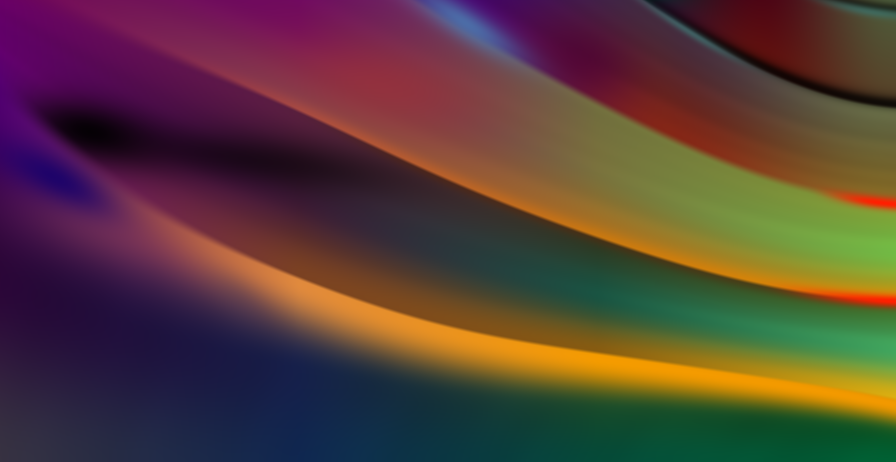
This background is drawn by a WebGL 1 fragment shader. Its source:

```glsl
precision highp float;
uniform vec2 u_resolution;

#define EDGE_SOFT 0.005
#define EDGE_SOFT_LEFT 0.035
#define RIDGE_WIDTH 0.075
#define RIM_WIDTH 0.022
#define SLIVER_WIDTH 0.013
#define STREAK_AMOUNT 0.045
#define WAVER 0.004

// Cubic through four heights spaced evenly across the canvas
float fold(float x, vec4 h) {
  float s = 3.0 * x, a = s - 1.0, b = s - 2.0, c = s - 3.0;
  return dot(h, vec4(-a * b * c / 6.0, s * b * c / 2.0, -s * a * c / 2.0, s * a * b / 6.0));
}

// Four colour stops from left to right
vec3 along(float x, vec3 a, vec3 b, vec3 c, vec3 d) {
  vec3 k = clamp(3.0 * x - vec3(0.0, 1.0, 2.0), 0.0, 1.0);
  return mix(mix(mix(a, b, k.x), c, k.y), d, k.z);
}

// Three colour stops over 0..1
vec3 across(float t, vec3 a, vec3 b, vec3 c) {
  return mix(mix(a, b, smoothstep(0.0, 0.5, t)), c, smoothstep(0.5, 1.0, t));
}

float bell(float d, float width) {
  return exp(-d * d / (width * width));
}

// Soft ellipse whose long axis follows a slope
float blob(vec2 p, vec2 center, vec2 radius, float slope) {
  vec2 q = p - center;
  q.y -= slope * q.x;
  q /= radius;
  return exp(-dot(q, q));
}

// Layered sines running along the folds
float streaks(float x, float t) {
  float sum = 0.0, gain = 0.5, freq = 7.0;
  for (int i = 0; i < 4; i++) {
    sum += gain * sin(freq * t + 3.0 * x + 1.5 * sin(4.0 * x + freq));
    freq *= 1.8;
    gain *= 0.6;
  }
  return sum;
}

vec3 lowerField(float x, float t) {
  vec3 top = along(x, vec3(0.31, 0.0, 0.43), vec3(0.5, 0.36, 0.29), vec3(0.5, 0.4, 0.05), vec3(0.4, 0.4, 0.0));
  vec3 mid = along(x, vec3(0.16, 0.02, 0.21), vec3(0.08, 0.12, 0.28), vec3(0.07, 0.28, 0.17), vec3(0.02, 0.32, 0.14));
  vec3 low = along(x, vec3(0.21, 0.19, 0.25), vec3(0.06, 0.15, 0.31), vec3(0.02, 0.29, 0.22), vec3(0.0, 0.38, 0.2));
  return across(t, top, mid, low);
}

vec3 middleBand(float x, float t) {
  vec3 top = along(x, vec3(0.4, 0.0, 0.38), vec3(0.34, 0.12, 0.24), vec3(0.18, 0.22, 0.13), vec3(0.25, 0.42, 0.14));
  vec3 mid = along(x, vec3(0.39, 0.0, 0.42), vec3(0.24, 0.1, 0.21), vec3(0.1, 0.33, 0.26), vec3(0.26, 0.66, 0.37));
  vec3 low = along(x, vec3(0.35, 0.0, 0.45), vec3(0.47, 0.25, 0.13), vec3(0.52, 0.35, 0.06), vec3(0.83, 0.66, 0.06));
  return across(t, top, mid, low);
}

vec3 upperBand(float x, float t) {
  vec3 top = along(x, vec3(0.4, 0.0, 0.38), vec3(0.43, 0.0, 0.45), vec3(0.44, 0.43, 0.24), vec3(0.5, 0.62, 0.2));
  vec3 mid = along(x, vec3(0.4, 0.0, 0.37), vec3(0.44, 0.04, 0.37), vec3(0.48, 0.45, 0.24), vec3(0.45, 0.74, 0.27));
  vec3 low = along(x, vec3(0.43, 0.0, 0.35), vec3(0.5, 0.25, 0.29), vec3(0.64, 0.42, 0.12), vec3(0.72, 0.57, 0.07));
  return across(t, top, mid, low);
}

void main() {
  vec2 p = gl_FragCoord.xy / u_resolution;
  p.y = 1.0 - p.y;
  float x = p.x, y = p.y + WAVER * sin(17.0 * x + 2.0) * (1.0 - x);
  float soft = mix(EDGE_SOFT_LEFT, EDGE_SOFT, smoothstep(0.0, 0.35, x));

  // Fold heights, measured downward from the top
  float ridge = fold(x, vec4(0.19, 0.604, 0.765, 0.864));
  float crease = fold(x, vec4(-0.03, 0.243, 0.515, 0.652));
  float crest = fold(x, vec4(-0.4, -0.15, 0.222, 0.442));
  float corner = fold(x, vec4(-0.72, -0.55, -0.07, 0.233));

  // Lower field with the glowing ridge
  float t = (y - ridge) / (1.0 - ridge);
  vec3 color = lowerField(x, t) * (1.0 + STREAK_AMOUNT * streaks(t, 2.5 * x));
  color = mix(color, vec3(0.5, 0.21, 0.34), 0.85 * blob(p, vec2(0.17, 0.5), vec2(0.13, 0.085), 0.3));
  color = mix(color, vec3(0.08, 0.0, 0.42), 0.9 * blob(p, vec2(0.07, 0.39), vec2(0.07, 0.05), 0.8));
  color = mix(color, vec3(0.22, 0.17, 0.33), 0.7 * blob(p, vec2(0.27, 0.62), vec2(0.035, 0.06), 1.2));
  vec3 ridgeColor = along(x, vec3(0.35, 0.05, 0.35), vec3(0.88, 0.54, 0.24), vec3(0.96, 0.61, 0.0), vec3(0.95, 0.6, 0.0));
  float ridgeWidth = RIDGE_WIDTH * mix(1.0, 0.5, smoothstep(0.4, 1.0, x));
  color = mix(color, ridgeColor, smoothstep(0.02, 0.25, x) * bell(y - ridge - 0.012, ridgeWidth));

  // Middle band with a dark hollow
  t = (y - crease) / (ridge - crease);
  vec3 band = middleBand(x, t) * (1.0 + STREAK_AMOUNT * streaks(x, t));
  band *= 1.0 - 0.93 * blob(p, vec2(0.1, 0.285), vec2(0.075, 0.065), 0.35);
  band *= 1.0 - 0.62 * blob(p, vec2(0.28, 0.345), vec2(0.17, 0.055), 0.25);
  band = mix(band, vec3(0.35, 0.15, 0.04), 0.5 * smoothstep(0.3, 0.5, x) * bell(y - crease, 0.016));
  color = mix(band, color, smoothstep(-soft, soft, y - ridge));

  // Upper band with its warm rim
  t = (y - crest) / (crease - crest);
  band = upperBand(x, t) * (1.0 + STREAK_AMOUNT * streaks(x, t));
  band = mix(band, vec3(0.63, 0.2, 0.2), 0.65 * blob(p, vec2(0.43, 0.18), vec2(0.12, 0.09), 0.4));
  vec3 rim = along(x, vec3(0.5, 0.0, 0.3), vec3(0.7, 0.3, 0.25), vec3(0.82, 0.48, 0.05), vec3(0.9, 0.55, 0.0));
  band = mix(band, rim, 0.85 * smoothstep(0.1, 0.4, x) * bell(y - crease, RIM_WIDTH));
  color = mix(band, color, smoothstep(-soft, soft, y - crease));

  // Violet band turning red and olive
  t = (y - corner) / (crest - corner);
  vec3 top = across(2.0 * x - 1.0, vec3(0.15, 0.04, 0.5), vec3(0.26, 0.17, 0.24), vec3(0.38, 0.4, 0.26));
  vec3 low = across(2.0 * x - 1.0, vec3(0.27, 0.0, 0.4), vec3(0.49, 0.14, 0.08), vec3(0.5, 0.4, 0.14));
  band = mix(top, low, smoothstep(0.0, 1.0, t)) * (1.0 + 2.0 * STREAK_AMOUNT * streaks(x, t));
  band = mix(band, vec3(0.29, 0.0, 0.2), 0.7 * blob(p, vec2(0.65, 0.13), vec2(0.06, 0.08), 0.4));
  color = mix(band, color, smoothstep(-0.012, 0.012, y - crest));
  color = mix(color, vec3(0.3, 0.47, 0.68), 0.9 * bell(x - 0.52, 0.065) * bell(y - crest + 0.012, 0.04));

  // Dark corner folds with cool rims
  t = clamp(y / max(corner, 0.02), 0.0, 1.0);
  top = across((x - 0.7) / 0.3, vec3(0.05, 0.15, 0.2), vec3(0.3, 0.02, 0.08), vec3(0.3, 0.36, 0.23));
  low = across((x - 0.7) / 0.3, vec3(0.2, 0.02, 0.25), vec3(0.4, 0.08, 0.05), vec3(0.35, 0.25, 0.15));
  band = mix(top, low, t) * (1.0 - 0.6 * bell(y - corner, 0.025));
  color = mix(band, color, smoothstep(-EDGE_SOFT, EDGE_SOFT, y - corner));
  for (int i = 0; i < 2; i++) {
    float d = y - corner + 0.205 * float(i);
    color *= 1.0 - 0.6 * smoothstep(0.7, 0.85, x) * bell(d + 0.008, 0.012);
    color = mix(color, vec3(0.25, 0.5, 0.48), 0.6 * bell(x - 0.77 - 0.2 * float(i), 0.06) * bell(d - 0.004, 0.011));
  }

  // Red slivers at the right
  float sliver = max(smoothstep(0.9, 0.98, x) * bell(y - crest, SLIVER_WIDTH),
                     smoothstep(0.84, 1.0, x) * bell(y - crease, SLIVER_WIDTH));
  color = mix(color, vec3(1.0, 0.12, 0.0), sliver);
  gl_FragColor = vec4(clamp(color, 0.0, 1.0), 1.0);
}
```
